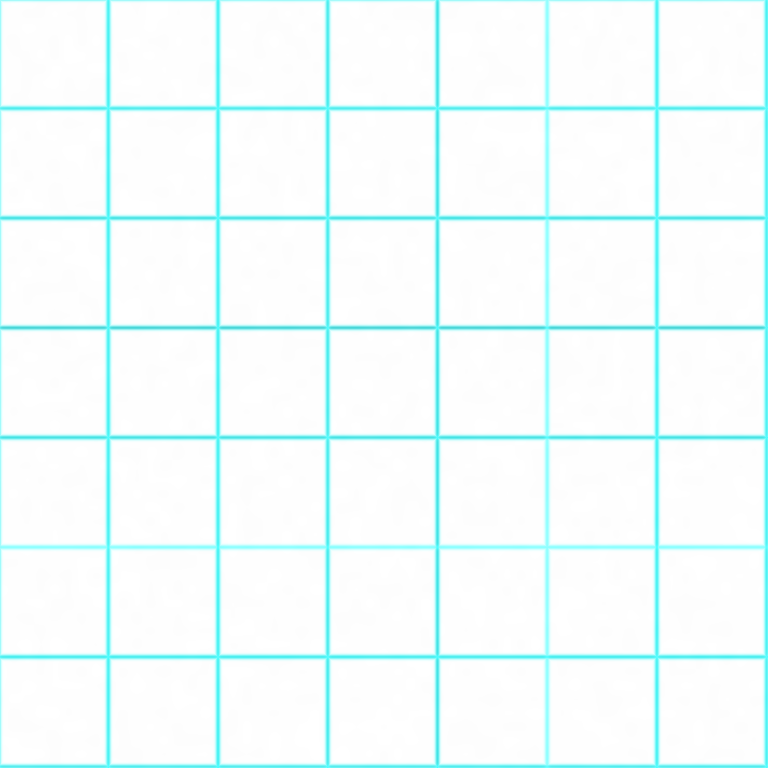
Give the GLSL for this pattern, as a Shadertoy shader.

```glsl
// Cyan graph paper: a square grid of soft ruled lines on white.
// Each line has its own ink depth and tint, crossings turn pure cyan,
// and a faint wrapping noise mottles the paper and the ink.

#define REPEATS 7.0         // cells across and down
#define LINE_RADIUS 0.0031  // soft radius of a line, in canvas units
#define LINE_SHIFT 0.0018   // grid shift up and to the left
#define INK_DEPTH 0.68      // red absorbed by a full line
#define PALE_INDEX 5.0      // line that took less ink, from the top left
#define PALE_LOSS 0.36      // share of ink missing on that line
#define DARK_INDEX vec2(4.0, 3.0) // centre of the darker lines per axis
#define SHADE_BASE vec2(0.05, 0.07) // grey in every line per axis
#define SHADE_GAIN vec2(0.06, 0.10) // extra grey in the darker lines
#define MOTTLE_CELLS 56.0   // noise cells per canvas side
#define PAPER_MOTTLE 0.008
#define INK_MOTTLE 0.05

// Integer hash of a lattice point, 0 to 1
float hash(vec2 cell) {
    uvec2 k = uvec2(cell) * uvec2(1597u, 3571u);
    uint h = (k.x ^ k.y) * 74729u + 9176u;
    h = (h ^ (h >> 13)) * 60493u;
    h ^= h >> 15;
    return float(h & 65535u) / 65535.0;
}

// Value noise whose lattice wraps after the given number of cells
float wrappedNoise(vec2 uv, float cells) {
    vec2 p = uv * cells;
    vec2 f = fract(p);
    vec2 a = mod(floor(p), cells);
    vec2 b = mod(a + 1.0, cells);
    f = f * f * (3.0 - 2.0 * f);
    return mix(mix(hash(a), hash(vec2(b.x, a.y)), f.x),
               mix(hash(vec2(a.x, b.y)), hash(b), f.x), f.y);
}

void mainImage(out vec4 fragColor, in vec2 fragCoord) {
    vec2 uv = fragCoord / iResolution.xy;

    // Nearest vertical (x) and horizontal (y) line, counted from the top left
    vec2 grid = (vec2(uv.x, 1.0 - uv.y) + LINE_SHIFT) * REPEATS;
    vec2 nearest = floor(grid + 0.5);
    vec2 index = mod(nearest - 1.0, REPEATS) + 1.0;
    vec2 dist = abs(grid - nearest) / REPEATS;

    // Soft line profile, never thinner than a pixel
    vec2 radius = max(vec2(LINE_RADIUS), 1.0 / iResolution.xy);
    vec2 profile = exp(-dist * dist / (radius * radius));

    // Ink depth and grey tint of each line
    vec2 pale = 1.0 - step(0.5, abs(index - PALE_INDEX));
    vec2 fromDark = index - DARK_INDEX;
    vec2 dark = exp(-0.8 * fromDark * fromDark);
    vec2 variation = vec2(hash(vec2(index.x, 11.0)), hash(vec2(index.y, 29.0)));
    vec2 ink = profile * (1.0 - PALE_LOSS * pale) * (0.95 + 0.1 * variation);
    vec2 grey = (SHADE_BASE + SHADE_GAIN * dark) * (1.0 - pale) * profile * profile;

    // Crossings keep the deeper ink and lose their grey
    float mottle = wrappedNoise(uv, MOTTLE_CELLS);
    float depth = max(ink.x, ink.y) * (1.0 + INK_MOTTLE * (mottle - 0.5));
    float crossing = min(profile.x, profile.y);
    float shade = max(grey.x, grey.y) * (1.0 - crossing);

    vec3 color = vec3(1.0 - PAPER_MOTTLE * mottle * (1.0 - depth));
    color.r -= INK_DEPTH * depth;
    color -= shade * vec3(0.3, 1.0, 0.94);
    fragColor = vec4(clamp(color, 0.0, 1.0), 1.0);
}
```
